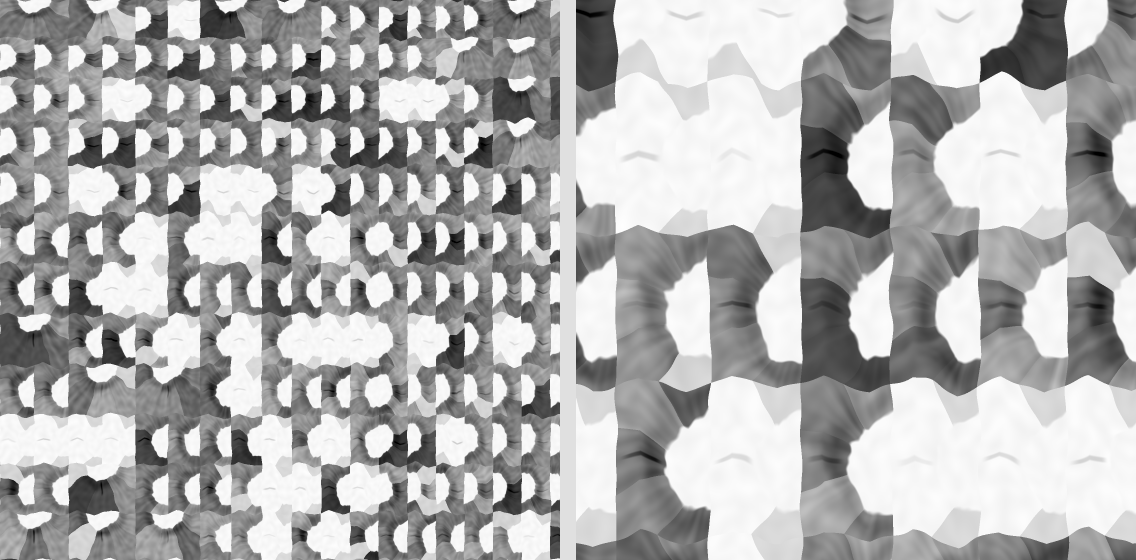
Left, the full canvas; right, a detail of the centre.
A Shadertoy shader for this pattern:

```glsl
#define COLUMNS 18.0
#define ROWS 12.0
#define CELL_ASPECT 1.5
#define LENS_RADIUS 0.48
#define FACET_ANGLE 0.6283185
#define EDGE 0.02
#define BASE_TONE 0.55
#define TONE_SPREAD 0.30
#define PALE_CHANCE 0.07
#define WORN_CHANCE 0.17
#define SAMPLES 3

float hash(vec2 p) {
    vec3 q = fract(vec3(p.xyx) * 0.1031);
    q += dot(q, q.yzx + 33.33);
    return fract((q.x + q.y) * q.z);
}

vec2 gradientAt(vec2 p) {
    float a = 6.2831853 * hash(p + 71.0);
    return vec2(cos(a), sin(a));
}

float gradientNoise(vec2 p) {
    vec2 i = floor(p), f = p - i;
    vec2 w = f * f * f * (f * (f * 6.0 - 15.0) + 10.0);
    vec2 e = vec2(1.0, 0.0);
    float a = dot(gradientAt(i), f);
    float b = dot(gradientAt(i + e), f - e);
    float c = dot(gradientAt(i + e.yx), f - e.yx);
    float d = dot(gradientAt(i + 1.0), f - 1.0);
    return mix(mix(a, b, w.x), mix(c, d, w.x), w.y);
}

// Uneven lattice with scalloped row borders
vec2 lattice(vec2 uv) {
    vec2 wobble = vec2(gradientNoise(uv * 45.0), gradientNoise(uv * 45.0 + 19.0));
    float x = COLUMNS * (uv.x - 0.024 * sin(4.0 * uv.x)) + 0.06 * wobble.x;
    float y = ROWS * (uv.y - 0.037 * sin(3.14159 * uv.y * uv.y));
    float scallop = abs(fract(x + 0.25) - 0.5) - 0.25;
    return vec2(x, y + 0.2 * scallop + 0.06 * wobble.y);
}

// Double-width cells whose lens hangs from the top
bool isTurned(vec2 cell) {
    float pick = hash(vec2(floor(cell.x / 2.0), cell.y) + 5.0);
    bool rightEdge = cell.x >= 16.0 && cell.y >= 8.0;
    bool bottomLeft = cell.x < 6.0 && cell.y < 1.0;
    bool lowerLeft = cell.x < 6.0 && cell.y < 5.0 && cell.y != 2.0 && pick < 0.35;
    bool topRows = cell.y >= 10.0 && pick < 0.35;
    return rightEdge || bottomLeft || lowerLeft || topRows;
}

// Cells worn to white, most of them at the lower left
bool isPale(vec2 cell) {
    bool lowerLeft = cell.y < 7.0 && cell.x < 12.0;
    bool wornPatch = (cell.y == 2.0 && cell.x < 4.0)
        || (cell.x >= 3.0 && cell.x < 6.0 && cell.y >= 5.0 && cell.y < 7.0 && hash(cell) < 0.75);
    return wornPatch || hash(cell + 31.0) < (lowerLeft ? WORN_CHANCE : PALE_CHANCE);
}

// Ring of flat facets around the lens
float facetTone(vec2 cell, vec2 p, float facet, float dist, bool pale) {
    float pick = hash(cell * 7.0 + facet + 13.0);
    float grain = gradientNoise(p * 5.0 + cell * 9.0);
    float ray = gradientNoise(vec2(atan(p.y, p.x) * 9.0, hash(cell) * 40.0));
    if (pale) return (abs(facet) < 1.5 ? 0.97 : 0.85) + 0.04 * grain;

    float tone = BASE_TONE + TONE_SPREAD * (pick - 0.5);
    float offBand = (dist - 0.13) / 0.13;
    float band = exp(-offBand * offBand);
    tone -= band * (abs(facet) < 0.5 ? 0.22 : 0.12) * (0.4 + hash(cell + 3.0));
    tone += 0.10 * grain + 0.09 * ray;
    if (abs(facet) > 0.5 && pick > 0.93) tone = 0.83 + 0.05 * grain;
    else if (facet < 0.5 && hash(cell + 47.0) > 0.76) tone *= 0.5;
    return tone;
}

float shade(vec2 uv) {
    vec2 g = lattice(uv);
    vec2 cell = floor(g), f = g - cell;
    bool turned = isTurned(cell);
    bool flipped = cell.y < 1.0 || (cell.y < 7.0 && cell.x < 12.0);
    vec2 p = vec2(flipped ? 1.0 - f.x : f.x, (f.y - 0.5) * CELL_ASPECT);
    if (turned) {
        cell.x = floor(cell.x / 2.0) * 2.0;
        p = vec2((1.0 - f.y) * CELL_ASPECT, g.x - cell.x - 1.0);
    }

    // Half polygon with its flat side on the cell border
    float facet = floor(atan(p.y, p.x) / FACET_ANGLE + 0.5);
    float axis = facet * FACET_ANGLE;
    float dist = dot(p, vec2(cos(axis), sin(axis))) - LENS_RADIUS;
    dist += 0.04 * gradientNoise(p * 9.0 + cell);
    bool pale = !turned && isPale(cell);
    float tone = facetTone(cell, p, facet, dist, pale);

    // Fine dash across the neck
    float dash = (1.0 - smoothstep(0.01, 0.035, abs(p.y + 0.02)))
        * smoothstep(0.5, 0.6, p.x) * (1.0 - smoothstep(0.85, 0.98, p.x));
    tone -= dash * (pale ? 0.12 : 0.16) * (0.4 + hash(cell + 8.0));

    float lens = 0.97 + 0.03 * gradientNoise(p * 6.0 + cell);
    return mix(lens, tone, smoothstep(-EDGE, EDGE, dist));
}

void mainImage(out vec4 fragColor, in vec2 fragCoord) {
    float sum = 0.0;
    for (int j = 0; j < SAMPLES; j++)
        for (int i = 0; i < SAMPLES; i++) {
            vec2 offset = (vec2(i, j) + 0.5) / float(SAMPLES) - 0.5;
            sum += shade((fragCoord + offset) / iResolution.xy);
        }
    float tone = clamp(sum / float(SAMPLES * SAMPLES), 0.0, 1.0);
    fragColor = vec4(vec3(tone), 1.0);
}
```
